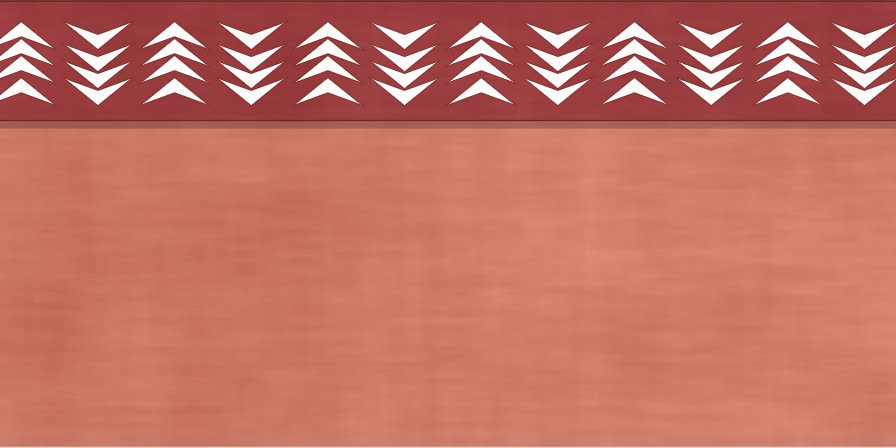
Write a Shadertoy shader that draws this background.

```glsl
// Terracotta cloth below a dark red border of white chevrons, pointing up and down in turn.
#define CLOTH      vec3(0.803, 0.480, 0.398)
#define BAND       vec3(0.605, 0.238, 0.243)
#define CHEVRON    vec3(1.00, 0.99, 0.99)
#define LINE       vec3(0.33, 0.12, 0.12)
#define HEM_TINT   vec3(0.80, 0.76, 0.81)
#define BAND_EDGE  0.731
#define HEM_EDGE   0.713
#define COL_STEP   0.1711
#define COL_START  0.0475
#define ROW_MID    0.858
#define WING       vec2(0.0710, 0.0575)
#define THICKNESS  0.0315

float hash(vec2 p) {
    vec3 q = fract(vec3(p.xyx) * 0.1031);
    q += dot(q, q.yzx + 33.33);
    return fract((q.x + q.y) * q.z);
}

float noise(vec2 p) {
    vec2 cell = floor(p), f = fract(p);
    f = f * f * (3.0 - 2.0 * f);
    return mix(mix(hash(cell), hash(cell + vec2(1, 0)), f.x),
               mix(hash(cell + vec2(0, 1)), hash(cell + vec2(1, 1)), f.x), f.y);
}

// Layered noise centred on zero
float fbm(vec2 p) {
    float sum = 0.0, amp = 0.5;
    for (int i = 0; i < 5; i++) {
        sum += amp * (noise(p) - 0.5);
        p = p * 2.03 + 17.1;
        amp *= 0.55;
    }
    return sum;
}

float spot(vec2 p, vec2 center, vec2 size) {
    vec2 d = (p - center) / size;
    return exp(-dot(d, d));
}

// Signed distance to a chevron with its apex at the origin, pointing up
float chevron(vec2 p) {
    p.x = abs(p.x);
    float innerDrop = WING.y - THICKNESS;
    float outer = (p.y * WING.x + p.x * WING.y) / length(WING);
    float inner = -((p.y + THICKNESS) * WING.x + p.x * innerDrop)
                  / length(vec2(WING.x, innerDrop));
    return max(outer, inner);
}

// Distance to the four stacked chevrons of the nearest column
float chevronColumns(vec2 p) {
    float column = floor((p.x - COL_START) / COL_STEP + 0.5);
    float flip = mod(column, 2.0) < 0.5 ? 1.0 : -1.0;
    vec2 q = vec2(p.x - COL_START - column * COL_STEP, (p.y - ROW_MID) * flip);
    float d = 1.0;
    for (int i = 0; i < 4; i++) {
        float apex = 0.0925 - 0.0378 * float(i) - (i == 3 ? 0.0116 : 0.0);
        d = min(d, chevron(q - vec2(0.0, apex)));
    }
    return d;
}

// Coverage of the region where d is negative
float fill(float d, float pixel) {
    return clamp(0.5 - d / pixel, 0.0, 1.0);
}

void mainImage(out vec4 fragColor, in vec2 fragCoord) {
    float pixel = 1.0 / iResolution.y;
    vec2 p = fragCoord * pixel;

    // Worn fabric: broad stains, horizontal threads, faint vertical folds
    float stains = fbm(p * 5.0 + 3.7);
    float threads = fbm(p * vec2(9.0, 60.0));
    float folds = fbm(p * vec2(28.0, 3.0) + 40.0);
    float wear = 0.075 * stains + 0.055 * threads + 0.03 * folds;

    // Large tonal drift: darker left, lighter right
    float tone = 0.028 * (smoothstep(0.2, 1.8, p.x) - 0.55);
    tone -= 0.030 * spot(p, vec2(0.16, 0.42), vec2(0.09, 0.30));
    tone -= 0.030 * spot(p, vec2(0.75, 0.50), vec2(0.28, 0.12));
    tone += 0.022 * spot(p, vec2(1.27, 0.50), vec2(0.22, 0.25));
    tone += 0.015 * spot(p, vec2(0.45, 0.62), vec2(0.20, 0.10));

    vec3 color = CLOTH + (wear + tone) * vec3(0.9, 1.1, 1.0);

    // Shaded hem and border band
    color *= mix(vec3(1.0), HEM_TINT, fill(HEM_EDGE - p.y, pixel));
    vec3 band = BAND + (0.8 * wear + 0.5 * tone) * vec3(1.0, 0.8, 0.8);
    color = mix(color, band, fill(BAND_EDGE - p.y, pixel));

    // Thin dark lines along the band
    float lines = min(abs(p.y - BAND_EDGE), abs(p.y - 0.9975)) - 0.0014;
    color = mix(color, LINE, 0.8 * fill(lines, pixel));

    // Chevrons with a fine dark outline
    float d = chevronColumns(p);
    color = mix(color, LINE, 0.4 * fill(d - 0.0022, pixel));
    color = mix(color, CHEVRON, fill(d, pixel));

    // Pale selvage at the bottom
    color = mix(color, vec3(0.93, 0.84, 0.82), fill(p.y - 0.0028, pixel));
    fragColor = vec4(color, 1.0);
}
```
